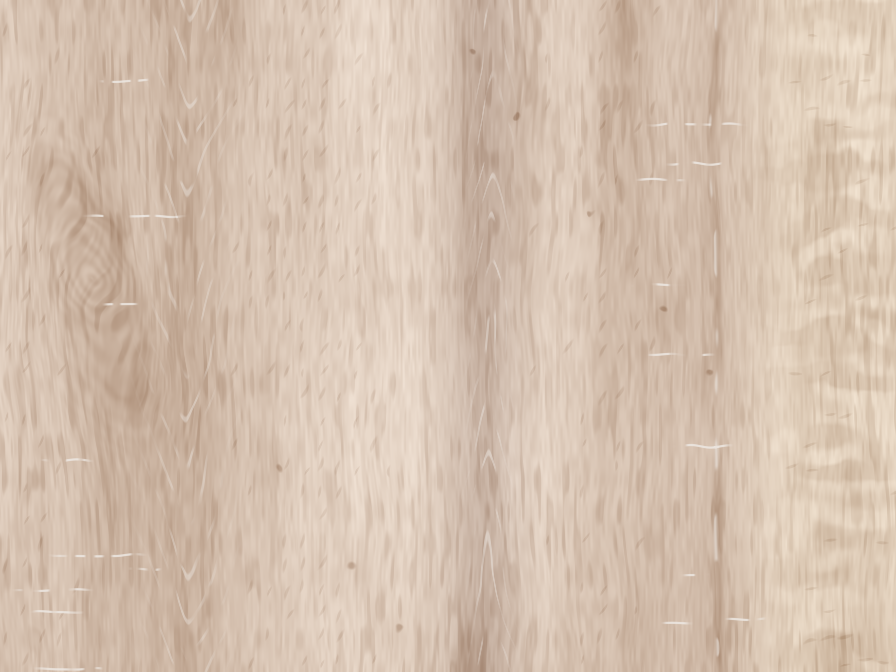
Reproduce this texture procedurally as a Shadertoy shader.

```glsl
// Pale oak board: vertical grain with pores, flecks, knots and white scratches.

float hash(vec2 p) {
    vec3 q = fract(p.xyx * vec3(0.1031, 0.1030, 0.0973));
    q += dot(q, q.yzx + 33.33);
    return fract((q.x + q.y) * q.z);
}

float noise(vec2 p) {
    vec2 i = floor(p), f = fract(p);
    f = f * f * (3.0 - 2.0 * f);
    return mix(mix(hash(i), hash(i + vec2(1, 0)), f.x),
               mix(hash(i + vec2(0, 1)), hash(i + vec2(1, 1)), f.x), f.y);
}

float fbm(vec2 p) {
    float sum = 0.0, amp = 0.53;
    for (int i = 0; i < 4; i++) {
        sum += amp * noise(p);
        p = p * 2.03 + 17.3;
        amp *= 0.5;
    }
    return sum;
}

float bell(float x, float centre, float width) {
    x = (x - centre) / width;
    return exp(-x * x);
}

vec2 rotate(vec2 p, float a) {
    return vec2(cos(a) * p.x - sin(a) * p.y, sin(a) * p.x + cos(a) * p.y);
}

// Short slanted dashes, one per cell, turning level toward the right
float flecks(vec2 p) {
    vec2 cell = vec2(0.026, 0.036), id = floor(p / cell);
    vec2 jitter = vec2(hash(id + 3.1), hash(id + 8.7)) - 0.5;
    vec2 centre = (id + 0.5 + 0.3 * jitter) * cell;
    float angle = mix(0.4, 1.35, smoothstep(0.98, 1.2, centre.x)) + 0.5 * jitter.x;
    vec2 d = rotate(p - centre, angle);
    d.x += 25.0 * d.y * d.y * jitter.y;
    float size = 0.6 + 0.4 * hash(id + 5.3);
    float shape = 1.0 - smoothstep(0.4, 1.1, length(d / (size * vec2(0.0034, 0.014))));
    float zone = 0.8 * bell(centre.x, 0.47, 0.08) + 0.45 * bell(centre.x, 0.91, 0.06)
               + 0.4 * bell(centre.x, 0.03, 0.06) + 0.3 * bell(centre.x, 1.24, 0.08);
    return shape * step(hash(id + 1.9), zone);
}

// Thin pointed growth arches stacked along a vertical axis
float arches(vec2 p, float axis, float width, float slope) {
    float dx = p.x - axis + 0.02 * (fbm(p * vec2(4.0, 5.0)) - 0.5);
    float phase = 13.0 * (p.y + slope * sqrt(dx * dx + 0.00002)) + 1.6 * noise(p * 9.0);
    float line = 1.0 - smoothstep(0.03, 0.11, abs(fract(phase) - 0.5));
    return line * bell(dx, 0.0, width) * smoothstep(0.35, 0.7, noise(p * vec2(70.0, 35.0)));
}

void mainImage(out vec4 fragColor, in vec2 fragCoord) {
    vec2 p = fragCoord / iResolution.y;
    float pixel = 1.0 / iResolution.y;

    // Grain coordinates bend around the large swirl
    vec2 swirl = rotate(p - vec2(0.135, 0.58), -0.35) / vec2(0.075, 0.2);
    swirl += 0.7 * (vec2(fbm(p * 8.0), fbm(p * 8.0 + 31.0)) - 0.5);
    float ring = length(swirl);
    float knotArea = exp(-ring * ring);
    vec2 g = p;
    g.x += 0.035 * (fbm(p * vec2(4.0, 1.8)) - 0.5) + 0.007 * (noise(p * vec2(14.0, 9.0)) - 0.5);
    g.x -= 0.05 * swirl.x * knotArea;

    // Broad vertical bands of light and dark
    float tone = 0.71 - 0.22 * bell(g.x, 0.23, 0.13) + 0.19 * bell(g.x, 0.58, 0.09)
               - 0.37 * bell(g.x, 0.72, 0.045) + 0.08 * bell(g.x, 0.83, 0.05)
               - 0.2 * bell(g.x, 0.98, 0.09) + 0.1 * smoothstep(1.08, 1.16, g.x);
    tone += 0.3 * (fbm(vec2(g.x * 14.0, g.y * 1.3)) - 0.5);
    tone += 0.22 * (fbm(p * vec2(4.0, 3.0) + 9.0) - 0.5);
    tone += 0.16 * (noise(vec2(g.x * 65.0, g.y * 3.0)) - 0.5);
    tone -= 0.42 * bell(g.x, 1.06, 0.007) * smoothstep(0.2, 0.6, noise(vec2(5.0, p.y * 8.0)));

    // Fine fibres and dark pores
    tone += 0.24 * (noise(g * vec2(310.0, 42.0)) - 0.5);
    float pores = smoothstep(0.56, 0.85, noise(g * vec2(170.0, 21.0) + 4.0));
    tone -= 0.27 * pores * (0.4 + 0.8 * noise(p * vec2(9.0, 4.0)));
    tone -= 0.24 * flecks(p + 0.004 * noise(p * 60.0));

    // Level ripples on the right
    float ripple = noise(vec2(p.x * 13.0, p.y * 42.0 + 3.0 * fbm(p * 12.0)));
    tone += 0.32 * (smoothstep(0.3, 0.75, ripple) - 0.5) * bell(p.x, 1.25, 0.08);

    // Large swirl with rings, and three smudges near the edges
    tone -= knotArea * (0.42 * fbm(p * vec2(22.0, 12.0)) + 0.09 * sin(ring * 38.0));
    tone -= 0.25 * bell(ring, 0.85, 0.16) * smoothstep(0.4, 0.7, fbm(p * 9.0 + 2.0));
    for (float i = 0.0; i < 3.0; i++) {
        float side = abs(i - 1.0);
        vec2 d = p - vec2(0.41 + 0.29 * i - 0.07 * side, 0.97 * side);
        tone -= 0.6 * exp(-dot(d, d * vec2(900.0, 120.0))) * fbm(g * vec2(45.0, 9.0));
    }

    // Small round knots with soft halos
    for (float i = 0.0; i < 8.0; i++) {
        vec2 centre = vec2(0.36 + 0.75 * fract(i * 0.618 + 0.22), fract(i * 0.381 + 0.16));
        vec2 d = p - centre + 0.006 * (noise(p * 90.0) - 0.5);
        float size = 0.004 + 0.004 * hash(vec2(i, 2.0));
        tone -= 0.55 * (1.0 - smoothstep(0.4, 1.2, length(d) / size));
        tone -= 0.16 * exp(-length(d * vec2(1.0, 0.6)) / (2.5 * size));
    }

    vec3 color = mix(vec3(0.71, 0.60, 0.515), vec3(0.915, 0.852, 0.795), clamp(tone, -0.3, 1.15));
    color += vec3(0.004, 0.005, -0.012) * smoothstep(1.05, 1.2, p.x);
    color += vec3(-0.008, 0.0, 0.014) * bell(p.x, 0.72, 0.06);

    // White arches, level scratches and chalk along the dark seam
    float chalk = 0.5 * arches(p, 0.73, 0.025, 4.5) + 0.45 * arches(p, 0.28, 0.05, -3.0);
    for (float i = 0.0; i < 18.0; i++) {
        float right = mod(i, 2.0);
        vec2 centre = vec2(mix(0.14, 1.05, right) + 0.16 * (hash(vec2(i, 4.0)) - 0.5), hash(vec2(i, 9.0)));
        vec2 d = p - centre;
        d.y += 0.004 * (noise(vec2(p.x * 35.0, i)) - 0.5);
        float reach = 0.025 + 0.06 * hash(vec2(i, 6.0));
        float line = 1.0 - smoothstep(0.0006, 0.0012 + pixel, abs(d.y));
        line *= 1.0 - smoothstep(0.6 * reach, reach, abs(d.x));
        chalk += 0.85 * line * smoothstep(0.2, 0.6, noise(vec2(p.x * 75.0, i * 7.0)));
    }
    chalk += 0.6 * bell(g.x, 1.057, 0.003) * smoothstep(0.6, 0.8, noise(p * vec2(90.0, 28.0)));
    color = mix(color, vec3(0.93, 0.91, 0.89), clamp(chalk, 0.0, 0.9));
    fragColor = vec4(color, 1.0);
}
```
